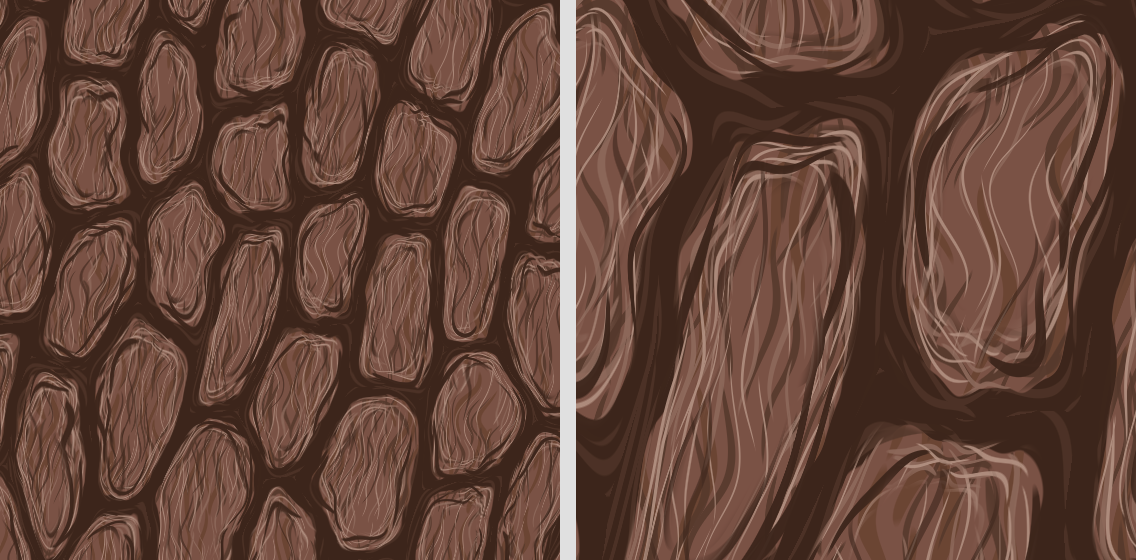
Left, the full canvas; right, a detail of the centre.
This texture is drawn by a Shadertoy shader. Its source:

```glsl
// Sketchy tree bark: tall leaning plates ringed by brush strokes over dark furrows
const vec3 FURROW = vec3(0.235, 0.145, 0.105);
const vec3 UMBER  = vec3(0.33, 0.22, 0.17);
const vec3 BROWN  = vec3(0.42, 0.27, 0.20);
const vec3 RUSSET = vec3(0.48, 0.32, 0.27);
const vec3 DUSTY  = vec3(0.56, 0.42, 0.365);
const vec3 PALE   = vec3(0.70, 0.57, 0.51);
const vec2 PLATES = vec2(7.0, 3.6); // plates across and up the canvas
const float TAU = 6.2831853;

struct Plate { vec2 offset; float edge; float seed; };

float hash(vec3 p) {
    p = fract(p * 0.1031 + 0.17);
    p += dot(p, p.zyx + 31.32);
    return fract((p.x + p.y) * p.z);
}

float noise(vec2 p, float seed) {
    vec2 i = floor(p), f = fract(p);
    f = f * f * (3.0 - 2.0 * f);
    float low = mix(hash(vec3(i, seed)), hash(vec3(i + vec2(1, 0), seed)), f.x);
    float high = mix(hash(vec3(i + vec2(0, 1), seed)), hash(vec3(i + 1.0, seed)), f.x);
    return mix(low, high, f.y);
}

vec2 wobble(vec2 p, float frequency, float amount, float seed) {
    vec2 n = vec2(noise(p * frequency, seed), noise(p * frequency, seed + 5.0));
    return p + amount * (n - 0.5);
}

// Staggered, jittered plate centre
vec2 plateCentre(vec2 id) {
    vec2 jitter = vec2(hash(vec3(id, 3.0)), hash(vec3(id, 11.0))) - 0.5;
    return id + 0.5 + vec2(0.0, 0.5 * mod(id.x, 2.0)) + jitter * vec2(0.42, 0.5);
}

// Nearest plate, with a rounded distance to its border in canvas units
Plate findPlate(vec2 uv, float sharpness) {
    vec2 p = uv * PLATES, base = floor(p), nearId = base, near = vec2(9.0);
    for (int y = -2; y <= 2; y++)
    for (int x = -2; x <= 2; x++) {
        vec2 id = base + vec2(x, y);
        vec2 r = plateCentre(id) - p;
        if (dot(r, r) < dot(near, near)) { near = r; nearId = id; }
    }
    float sum = 0.0;
    for (int y = -2; y <= 2; y++)
    for (int x = -2; x <= 2; x++) {
        vec2 id = nearId + vec2(x, y);
        vec2 r = plateCentre(id) - p;
        if (x != 0 || y != 0) {
            float d = 0.5 * (dot(r, r) - dot(near, near)) / length((r - near) * PLATES);
            sum += exp(-sharpness * d);
        }
    }
    return Plate(-near, -log(sum) / sharpness, floor(hash(vec3(nearId, 23.0)) * 97.0));
}

// Tapered curved strokes: p.x runs across (canvas units), p.y along (stroke lengths)
float strokes(vec2 p, float gap, float period, float width, float density, float seed, float px) {
    float cover = 0.0, column = floor(p.x / gap);
    for (int i = -2; i <= 2; i++) {
        float c = column + float(i);
        float s = p.y + hash(vec3(c, 1.0, seed));
        float t = fract(s), segment = mod(floor(s), period);
        float pick = hash(vec3(c, segment, seed));
        float bend = hash(vec3(c, segment, seed + 41.0));
        float path = c + 0.5 + 2.0 * (bend - 0.5) * (t - 0.5) + 0.45 * sin(TAU * (t + 3.0 * bend));
        float w = width * (0.45 + 0.55 * pick / density) * sqrt(sin(0.5 * TAU * t));
        float line = clamp((w - abs(p.x - path * gap)) / px + 0.5, 0.0, 1.0);
        cover = max(cover, line * step(pick, density) * min(1.0, 20.0 * t * (1.0 - t)));
    }
    return cover;
}

void mainImage(out vec4 fragColor, in vec2 fragCoord) {
    float px = 1.0 / iResolution.y;
    vec2 uv = fragCoord * px;
    vec2 leaning = uv - vec2(0.14 * uv.y, 0.0);
    vec2 warped = wobble(wobble(leaning, 4.0, 0.06, 1.0), 14.0, 0.022, 2.0);
    Plate plate = findPlate(warped, 85.0);

    // Stroke coordinates: rings follow the border, grain runs up the plate
    float d = plate.edge, seed = plate.seed;
    float turn = atan(plate.offset.y, plate.offset.x) / TAU;
    vec2 grain = wobble(leaning, 16.0, 0.025, 8.0);
    float ragged = d + 0.009 * (noise(uv * vec2(75.0, 35.0), 6.0) - 0.5);
    float body = smoothstep(-px, px, ragged - 0.013);
    float core = smoothstep(0.022, 0.034, d);
    float rim = smoothstep(0.010, 0.015, d) * (1.0 - smoothstep(0.030, 0.042, d));

    // Furrows with faint strokes, then the flat plate
    vec3 color = FURROW;
    color = mix(color, UMBER, 0.65 * strokes(vec2(d, turn * 7.0), 0.007, 7.0, 0.0026, 0.45, seed + 1.0, px));
    color = mix(color, RUSSET, body);

    // Broad brown and umber grain
    color = mix(color, BROWN, body * strokes(vec2(grain.x, grain.y * 9.0), 0.014, 64.0, 0.006, 0.4, 13.0, px));
    color = mix(color, UMBER, 0.85 * body * strokes(vec2(grain.x, grain.y * 10.0), 0.012, 64.0, 0.0034, 0.5, 17.0, px));
    color = mix(color, UMBER, 0.9 * rim * strokes(vec2(d, turn * 6.0), 0.008, 6.0, 0.0032, 0.5, seed + 2.0, px));

    // Dusty and pale hairlines
    color = mix(color, DUSTY, 0.85 * rim * strokes(vec2(d, turn * 8.0), 0.006, 8.0, 0.0019, 0.55, seed + 3.0, px));
    color = mix(color, DUSTY, 0.8 * core * strokes(vec2(grain.x, grain.y * 11.0), 0.009, 64.0, 0.0017, 0.45, 19.0, px));
    color = mix(color, PALE, 0.9 * rim * strokes(vec2(d, turn * 7.0), 0.005, 7.0, 0.0011, 0.55, seed + 4.0, px));
    color = mix(color, PALE, 0.85 * core * strokes(vec2(grain.x, grain.y * 9.0), 0.009, 64.0, 0.0010, 0.55, 29.0, px));

    // Dark contour strokes over the top
    float contour = strokes(vec2(d, turn * 5.0), 0.011, 5.0, 0.0042, 0.48, seed + 5.0, px);
    color = mix(color, FURROW, 0.95 * contour * (1.0 - smoothstep(0.030, 0.044, d)));
    color = mix(color, FURROW, 0.6 * core * strokes(vec2(grain.x, grain.y * 8.0), 0.016, 64.0, 0.0024, 0.4, 31.0, px));
    fragColor = vec4(color, 1.0);
}
```
